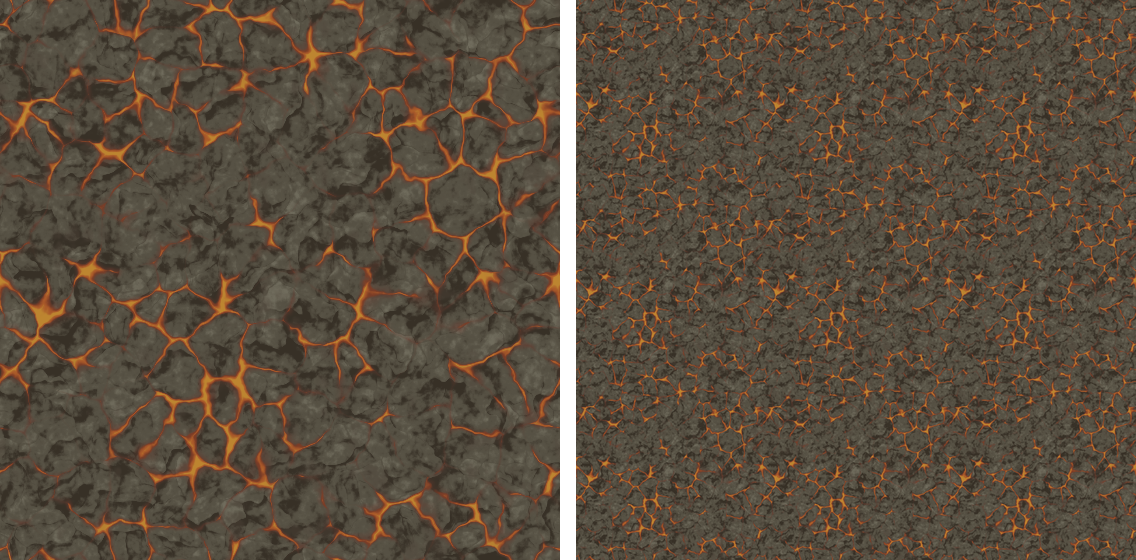
Left, the tile; right, the same tile 3 across and 3 down.
Give the GLSL for this texture, as a WebGL 2 fragment shader.

```glsl
#version 300 es
precision highp float;
precision highp int;
// Tiling cracked volcanic rock with thin glowing lava veins that flare at their junctions.

uniform vec2 u_resolution;
out vec4 fragColor;

// Whole numbers of repeats across the canvas
const float VEIN_CELLS = 17.0;
const float PLATE_CELLS = 29.0;
const float HEAT_CELLS = 13.0;
const float PATCH_CELLS = 19.0;
const float CREASE_CELLS = 22.0;
const float GRAIN_CELLS = 100.0;

// Shape
const float VEIN_KEEP = 0.58;      // share of sites kept; fewer gives larger stones
const float VEIN_ROUNDING = 8.0;   // lower gives larger flares at junctions
const float PLATE_ROUNDING = 30.0;
const float SHADOW_ROUNDING = 8.0;
const vec2 SHADOW_OFFSET = vec2(-0.005, 0.008);
const float VEIN_WARP = 0.050;
const float PLATE_WARP = 0.070;
const float COLD_WIDTH = -0.150;   // below zero only flares remain
const float HOT_WIDTH = 0.075;
const float HALO_REACH = 0.25;

// Colours
const vec3 ROCK_DARK = vec3(0.215, 0.188, 0.150);
const vec3 ROCK_MID = vec3(0.338, 0.318, 0.266);
const vec3 ROCK_LIGHT = vec3(0.440, 0.425, 0.365);
const vec3 ROCK_WARM = vec3(0.315, 0.270, 0.230);
const vec3 HALO = vec3(0.390, 0.225, 0.180);
const vec3 LAVA_RED = vec3(0.480, 0.235, 0.150);
const vec3 LAVA_ORANGE = vec3(0.660, 0.345, 0.160);
const vec3 LAVA_YELLOW = vec3(0.740, 0.520, 0.190);

// Random pair for a lattice cell, wrapped to the period
vec2 hash2(vec2 cell, float period, uint seed) {
    uvec2 q = uvec2(mod(cell, period)) + uvec2(seed, seed * 7u);
    for (int i = 0; i < 2; i++) {
        q = q * 1664525u + 1013904223u;
        q.x += q.y * 1664525u;
        q.y += q.x * 1664525u;
        q ^= q >> 16u;
    }
    return vec2(q & 0xffffu) / 65536.0;
}

float noise(vec2 p, float period, uint seed) {
    vec2 c = floor(p), f = fract(p);
    f = f * f * (3.0 - 2.0 * f);
    float a = hash2(c, period, seed).x;
    float b = hash2(c + vec2(1, 0), period, seed).x;
    float d = hash2(c + vec2(0, 1), period, seed).x;
    float e = hash2(c + vec2(1, 1), period, seed).x;
    return mix(mix(a, b, f.x), mix(d, e, f.x), f.y);
}

// x: smooth fractal noise, y: billowed noise with creases at zero
vec2 fractal(vec2 uv, float period, uint seed) {
    vec2 sum = vec2(0.0);
    float amp = 0.5;
    for (int i = 0; i < 4; i++) {
        float n = noise(uv * period, period, seed + uint(i) * 31u);
        sum += amp * vec2(n, abs(2.0 * n - 1.0));
        amp *= 0.5;
        period *= 2.0;
    }
    return sum / 0.9375;
}

// x: rounded distance from the cell border, y: blended random tone of the cell
vec2 cells(vec2 uv, float period, float keep, float rounding, uint seed) {
    vec2 p = uv * period, base = floor(p);
    float best = 0.0, rest = 0.0, tone = 0.0;
    for (int y = -2; y <= 2; y++)
    for (int x = -2; x <= 2; x++) {
        vec2 cell = base + vec2(x, y);
        vec2 traits = hash2(cell, period, seed + 97u);
        if (traits.x > keep) continue;
        float w = exp(-rounding * distance(p, cell + hash2(cell, period, seed)));
        tone += w * traits.y;
        rest += min(w, best);
        best = max(w, best);
    }
    float border = -log(max(rest, 1e-35) / max(best, 1e-35)) / rounding;
    return vec2(border, tone / max(best + rest, 1e-35));
}

vec3 rockColour(vec2 uv, vec2 warp) {
    vec2 bent = uv + PLATE_WARP * warp;
    vec2 patches = fractal(uv, PATCH_CELLS, 11u);
    vec2 crease = fractal(bent, CREASE_CELLS, 23u);
    vec2 lit = fractal(bent + vec2(-0.002, 0.003), CREASE_CELLS, 23u);
    vec2 plate = cells(bent, PLATE_CELLS, 0.75, PLATE_ROUNDING, 41u);
    float above = cells(bent + SHADOW_OFFSET, PLATE_CELLS, 0.75, SHADOW_ROUNDING, 41u).y;
    float grain = fractal(uv, GRAIN_CELLS, 53u).x - 0.5;

    // Higher plates cast a soft shadow on lower neighbours and catch light on their rims
    float drop = above - plate.y;
    float tone = 0.55 + 0.50 * (patches.x - 0.5) + 0.08 * (plate.y - 0.5);
    tone -= 0.80 * max(drop, 0.0) - 0.25 * max(-drop, 0.0);
    tone += 1.5 * (crease.x - lit.x) + 0.75 * grain;
    tone -= 0.36 * (1.0 - smoothstep(0.10, 0.42, crease.y));
    float chipped = smoothstep(0.40, 0.60, patches.x);
    tone -= 0.20 * chipped * (1.0 - smoothstep(0.0, 0.14, plate.x));

    vec3 colour = mix(ROCK_DARK, ROCK_MID, smoothstep(0.0, 0.50, tone));
    colour = mix(colour, ROCK_LIGHT, smoothstep(0.50, 1.0, tone));
    return mix(colour, ROCK_WARM, 0.35 * smoothstep(0.50, 0.75, patches.y));
}

void main() {
    vec2 uv = gl_FragCoord.xy / u_resolution;
    vec2 warp = vec2(fractal(uv, 14.0, 61u).x, fractal(uv, 14.0, 71u).x) - 0.5;
    vec3 colour = rockColour(uv, warp);

    // Veins widen where hot and break up where cold
    float border = cells(uv + VEIN_WARP * warp, VEIN_CELLS, VEIN_KEEP, VEIN_ROUNDING, 83u).x;
    float heat = smoothstep(0.24, 0.62, fractal(uv, HEAT_CELLS, 101u).x);
    float depth = mix(COLD_WIDTH, HOT_WIDTH, heat) - border;
    float flicker = fractal(uv, 50.0, 113u).x - 0.5;

    // Scorched rim, then molten core
    float halo = smoothstep(-HALO_REACH, 0.0, depth);
    colour = mix(colour, HALO, 0.50 * halo * halo * (0.9 + 1.8 * flicker));
    float core = depth + 0.14 * flicker;
    vec3 lava = mix(LAVA_RED, LAVA_ORANGE, smoothstep(0.0, 0.065, core));
    lava = mix(lava, LAVA_YELLOW, smoothstep(0.055, 0.13, core));
    colour = mix(colour, lava, smoothstep(-0.03, 0.03, depth) * mix(0.7, 1.0, heat));

    fragColor = vec4(colour, 1.0);
}
```
